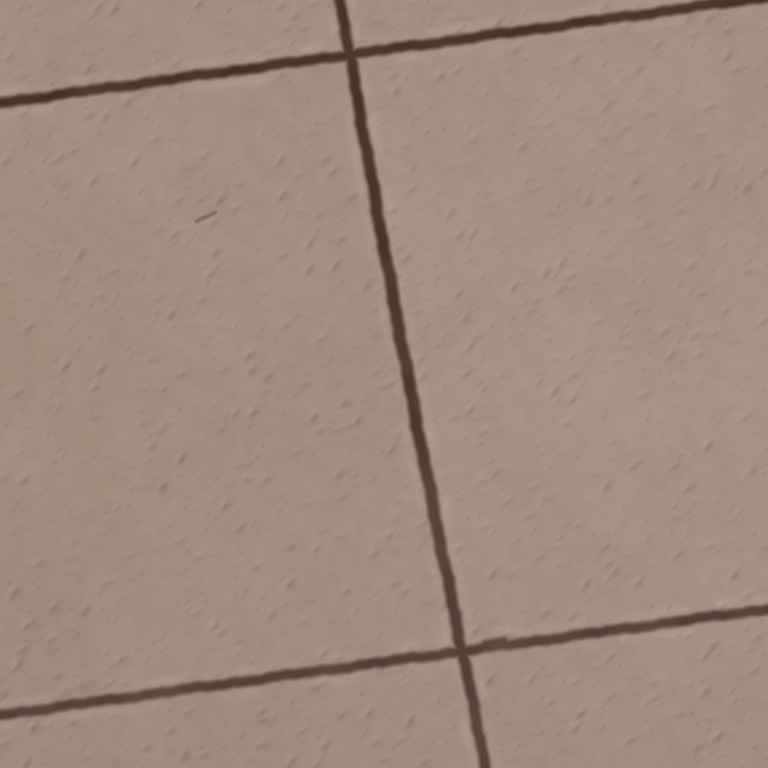
Write a WebGL 1 fragment shader that draws this texture.

```glsl
precision highp float;
// Worn pinkish-beige square floor tiles, tilted, with narrow dark brown grout.
uniform vec2 u_resolution;

const vec3 TILE_WARM = vec3(0.640, 0.538, 0.480);
const vec3 TILE_PALE = vec3(0.662, 0.572, 0.520);
const vec3 TILE_GREY = vec3(0.610, 0.545, 0.495);
const vec3 GROUT_BROWN = vec3(0.300, 0.205, 0.160);
const vec3 GROUT_GREY = vec3(0.345, 0.260, 0.230);
const float TILE_SPAN = 0.788;   // distance between parallel joints
const float JOINT_HALF = 0.0072; // half the width of a joint

vec2 hash2(vec2 p) {
  vec2 q = vec2(dot(p, vec2(127.1, 311.7)), dot(p, vec2(269.5, 183.3)));
  return fract(sin(q) * 43758.54);
}

// Soft cellular mottling, about -1..1: a random tone blended around each point.
float mottle(vec2 p) {
  vec2 cell = floor(p);
  float tone = 0.0;
  float total = 0.0;
  for (int j = -1; j <= 1; j++) {
    for (int i = -1; i <= 1; i++) {
      vec2 c = cell + vec2(float(i), float(j));
      vec2 d = p - c - hash2(c);
      float w = exp(-4.0 * dot(d, d));
      tone += w * (hash2(c + 41.3).x * 2.0 - 1.0);
      total += w;
    }
  }
  return tone / total;
}

// Sparse slanted pits, each with one lit and one shaded side.
float pits(vec2 p, float density) {
  vec2 cell = floor(p);
  float relief = 0.0;
  for (int j = -1; j <= 1; j++) {
    for (int i = -1; i <= 1; i++) {
      vec2 c = cell + vec2(float(i), float(j));
      vec2 rnd = hash2(c + 17.0);
      vec2 d = p - c - hash2(c);
      float a = 0.55 + 0.9 * (rnd.y - 0.5);
      vec2 along = vec2(cos(a), sin(a));
      vec2 q = vec2(dot(d, along), dot(d, vec2(-along.y, along.x)));
      float body = exp(-dot(q * q, vec2(9.0, 32.0)));
      float present = step(1.0 - density, rnd.x);
      relief += present * body * (q.y * 5.0 - 0.3) * (0.4 + rnd.y);
    }
  }
  return relief;
}

float capsule(vec2 p, vec2 a, vec2 b) {
  vec2 ab = b - a;
  return length(p - a - ab * clamp(dot(p - a, ab) / dot(ab, ab), 0.0, 1.0));
}

// Uneven edge offset along a joint.
float wobble(float t) {
  return 0.0007 * sin(t * 47.0) + 0.0006 * sin(t * 113.0 + 1.7)
       + 0.0004 * sin(t * 271.0 + 0.6);
}

// Signed distance to the nearest of a family of joints.
float jointOffset(float coord) {
  return (fract(coord + 0.5) - 0.5) * TILE_SPAN;
}

void main() {
  vec2 uv = gl_FragCoord.xy / u_resolution;
  float soft = max(0.0042, 1.0 / min(u_resolution.x, u_resolution.y));

  // Slanted grid: integer values lie on the joints.
  float bow = 0.005 * sin(3.1416 * uv.y);
  vec2 grid = vec2((uv.x - 0.633 + 0.190 * uv.y + bow) / 0.802,
                   (uv.y - 0.069 - 0.138 * uv.x) / 0.797);
  vec2 tileId = floor(grid);

  // Tile surface: broad tone, mottling, fine grain and pits.
  float broad = mottle(uv * 5.0 + tileId * 7.0);
  float cloudy = mottle(uv * 17.0 + 3.0);
  float grain = mottle(uv * 75.0 + 9.0);
  float pale = 0.5 + 0.22 * (uv.x - 0.5) + 0.35 * broad + 0.25 * cloudy;
  vec3 color = mix(TILE_WARM, TILE_PALE, clamp(pale, 0.0, 1.0));
  float greyness = smoothstep(0.5, -0.1, uv.y) + 0.25 * mottle(uv * 8.0 + 21.0);
  color = mix(color, TILE_GREY, 0.6 * clamp(greyness, 0.0, 1.0));
  color += 0.012 * (hash2(tileId + 5.0).x - 0.5) + 0.010 * grain;
  color += 0.075 * pits(uv * 38.0, 0.28) + 0.045 * pits(uv * 70.0 + 13.0, 0.35);

  // One short scratch on the left tile.
  float scratch = capsule(uv, vec2(0.256, 0.712), vec2(0.280, 0.723));
  color -= 0.13 * (1.0 - smoothstep(0.0005, 0.0045, scratch));

  // Joints with ragged edges and slightly varying width.
  float across = abs(jointOffset(grid.x) + wobble(uv.y));
  float down = abs(jointOffset(grid.y) + wobble(uv.x + 4.0));
  across -= 0.0012 * sin(3.1416 * uv.y) - 0.0004;
  float edge = min(across, down + 0.0006) - JOINT_HALF;
  float chip = capsule(uv, vec2(0.632, 0.161), vec2(0.656, 0.165)) - 0.0055;
  edge = min(edge, chip);

  // Broken pale rim beside the grout, then the grout itself.
  float rim = exp(-pow((edge - 0.009) / 0.005, 2.0));
  color += 0.028 * rim * (0.5 + mottle(uv * 42.0 + 31.0));
  vec3 grout = mix(GROUT_GREY, GROUT_BROWN, smoothstep(0.1, 0.75, uv.y));
  grout += 0.025 * mottle(uv * 30.0 + 50.0);
  color = mix(grout, color, smoothstep(-soft, soft, edge));

  gl_FragColor = vec4(color, 1.0);
}
```
